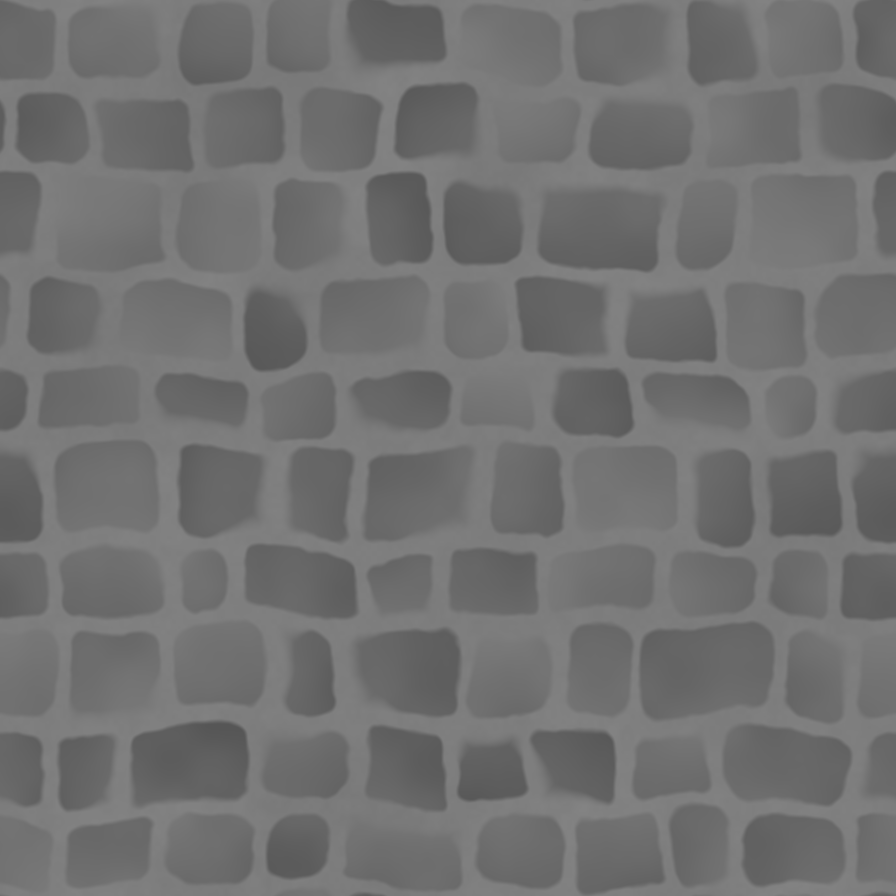
Write a WebGL 2 fragment shader that draws this texture map.

```glsl
#version 300 es
precision highp float;
// Worn grey cobblestones in uneven courses, set in pale mortar.
// Jittered rows and columns give each stone a rounded box, which is roughened,
// shaded by a soft gradient and faded on one side. Everything wraps at the edges.

uniform vec2 u_resolution;
out vec4 outColor;

const float ROWS = 10.0;
const float COLUMNS = 9.0;
const float ROW_JITTER = 0.2;
const float COLUMN_JITTER = 0.42;
const float GAP_MIN = 0.0028;
const float GAP_MAX = 0.0098;
const float RADIUS_MIN = 0.01;
const float RADIUS_MAX = 0.027;
const float MAX_TILT = 0.045;
const float EDGE_SHARP = 0.0055;
const float EDGE_FADED = 0.034;
const float STONE_DARK = 0.372;
const float STONE_LIGHT = 0.458;
const float STONE_GRADIENT = 0.024;
const float MORTAR = 0.491;
const float ROW_SEED = 50.0;
const float TAU = 6.2831853;

vec3 hash(vec2 p) {
  vec3 h = fract(vec3(p.xyx) * vec3(0.1031, 0.1030, 0.0973));
  h += dot(h, h.yxz + 33.33);
  return fract((h.xxy + h.yzz) * h.zyx);
}

// Value noise in -1..1 that repeats after one canvas; n is a whole cell count.
float noise(vec2 uv, float n, float seed) {
  vec2 p = uv * n;
  vec2 i = floor(p);
  vec2 f = p - i;
  f = f * f * f * (f * (f * 6.0 - 15.0) + 10.0);
  vec2 a = mod(i, n) + seed;
  vec2 b = mod(i + 1.0, n) + seed;
  float low = mix(hash(a).x, hash(vec2(b.x, a.y)).x, f.x);
  float high = mix(hash(vec2(a.x, b.y)).x, hash(b).x, f.x);
  return mix(low, high, f.y) * 2.0 - 1.0;
}

// Position of the k-th jittered division along a line of count cells.
float division(float k, float line, float count, float jitter) {
  return k + jitter * (hash(vec2(mod(k, count), line) + 7.0).x - 0.5);
}

float cellIndex(float x, float line, float count, float jitter) {
  float k = floor(x);
  if (x < division(k, line, count, jitter)) return k - 1.0;
  if (x >= division(k + 1.0, line, count, jitter)) return k + 1.0;
  return k;
}

float roundedBox(vec2 p, vec2 halfSize, float radius) {
  vec2 q = abs(p) - halfSize + radius;
  return length(max(q, 0.0)) + min(max(q.x, q.y), 0.0) - radius;
}

// Bends the courses with layered sines and distorts the stones with noise.
vec2 warp(vec2 uv) {
  vec2 a = TAU * uv;
  vec2 bend = vec2(sin(2.0 * a.y + a.x + 1.0), sin(2.0 * a.x + a.y) + 0.7 * sin(5.0 * a.x - 2.0 * a.y));
  vec2 dent = vec2(noise(uv, 19.0, 3.0), noise(uv, 17.0, 31.0));
  vec2 chip = vec2(noise(uv, 52.0, 13.0), noise(uv, 52.0, 71.0));
  return uv + 0.005 * bend + 0.0055 * dent + 0.0017 * chip;
}

void main() {
  vec2 uv = gl_FragCoord.xy / u_resolution;
  vec2 p = warp(uv);

  // Find the course and the stone within it.
  float y = p.y * ROWS;
  float row = cellIndex(y, ROW_SEED, ROWS, ROW_JITTER);
  float line = mod(row, ROWS);
  float shift = hash(vec2(line, ROW_SEED)).y;
  float column = cellIndex(p.x * COLUMNS + shift, line, COLUMNS, COLUMN_JITTER);
  vec2 id = vec2(mod(column, COLUMNS), line);
  vec3 shape = hash(id + 101.0);
  vec3 look = hash(id + 211.0);
  vec3 gaps = hash(id + 307.0);

  // Stone bounds in canvas units, with its own gap on every side.
  vec2 low = vec2((division(column, line, COLUMNS, COLUMN_JITTER) - shift) / COLUMNS,
                  division(row, ROW_SEED, ROWS, ROW_JITTER) / ROWS);
  vec2 high = vec2((division(column + 1.0, line, COLUMNS, COLUMN_JITTER) - shift) / COLUMNS,
                   division(row + 1.0, ROW_SEED, ROWS, ROW_JITTER) / ROWS);
  low += mix(vec2(GAP_MIN), vec2(GAP_MAX), gaps.xy);
  high -= mix(vec2(GAP_MIN), vec2(GAP_MAX), vec2(gaps.z, shape.z));
  vec2 halfSize = 0.5 * (high - low);
  float tilt = MAX_TILT * (shape.x * 2.0 - 1.0);
  vec2 local = mat2(cos(tilt), sin(tilt), -sin(tilt), cos(tilt)) * (p - 0.5 * (low + high));

  // Rough outline, sharp except where the stone sinks into the mortar.
  float dist = roundedBox(local, halfSize, mix(RADIUS_MIN, RADIUS_MAX, shape.y));
  dist += 0.0008 * noise(uv, 110.0, 5.0);
  float angle = TAU * look.y;
  float slope = dot(vec2(cos(angle), sin(angle)), local / halfSize);
  float sunk = smoothstep(0.0, 1.0, slope) * smoothstep(0.35, 1.0, look.z);
  float cover = 1.0 - smoothstep(-mix(EDGE_SHARP, EDGE_FADED, sunk), 0.0015, dist);

  // Smooth stone tone against faintly grainy mortar.
  float stone = mix(STONE_DARK, STONE_LIGHT, look.x) + STONE_GRADIENT * slope;
  stone += 0.014 * noise(uv, 21.0, 43.0) + 0.0015 * noise(uv, 90.0, 17.0);
  float mortar = MORTAR + 0.016 * noise(uv, 9.0, 23.0) + 0.006 * noise(uv, 60.0, 61.0);
  mortar += 0.004 * noise(uv, 170.0, 11.0);
  outColor = vec4(vec3(mix(mortar, stone, cover)), 1.0);
}
```
